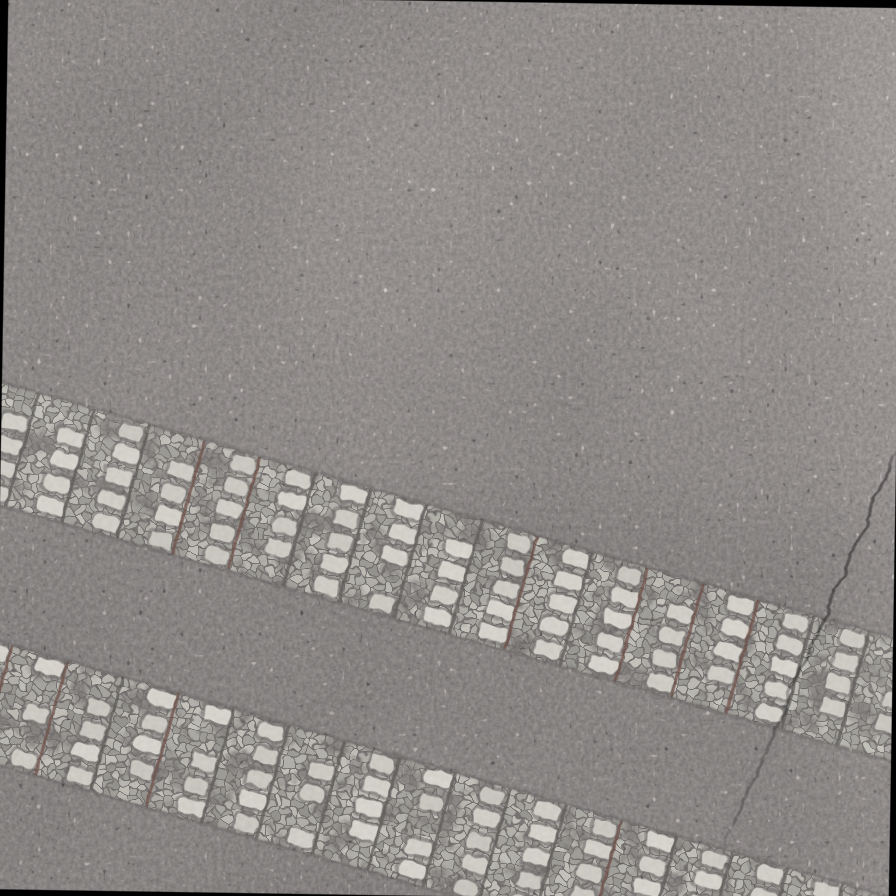
A three.js fragment shader for this texture:

```glsl
// Weathered asphalt crossed by two slanted bands of worn pale paving.
// Each band is a grid of rounded blocks and cracked Voronoi chips, with seams;
// gradient noise gives the grain, and a slightly tilted black border frames it.
varying vec2 vUv;

vec2 hash2(vec2 p) {
  vec3 q = fract(p.xyx * vec3(0.1031, 0.1030, 0.0973));
  q += dot(q, q.yzx + 33.33);
  return fract((q.xx + q.yz) * q.zy);
}

float corner(vec2 cell, vec2 offset, vec2 f) {
  float angle = 6.2832 * hash2(cell + offset).x;
  return dot(vec2(cos(angle), sin(angle)), f - offset);
}

// Gradient noise, roughly -0.7 to 0.7
float noise(vec2 p) {
  vec2 i = floor(p), f = p - i;
  vec2 w = f * f * f * (f * (f * 6.0 - 15.0) + 10.0);
  return mix(mix(corner(i, vec2(0, 0), f), corner(i, vec2(1, 0), f), w.x),
             mix(corner(i, vec2(0, 1), f), corner(i, vec2(1, 1), f), w.x), w.y);
}

float fbm(vec2 p) {
  float sum = 0.0, amp = 0.6;
  for (int i = 0; i < 4; i++) {
    sum += amp * noise(p);
    p = p * 2.03 + 17.3;
    amp *= 0.5;
  }
  return sum;
}

// x: gap to the nearest chip border, y: random value of the chip
vec2 chips(vec2 p) {
  vec2 cell = floor(p);
  float nearest = 9.0, second = 9.0, id = 0.0;
  for (int y = -1; y <= 1; y++)
    for (int x = -1; x <= 1; x++) {
      vec2 c = cell + vec2(x, y), h = hash2(c + 50.0);
      float d = length(c + 0.15 + 0.7 * h - p);
      if (d < nearest) {
        second = nearest;
        nearest = d;
        id = hash2(c + 91.0).x;
      } else second = min(second, d);
    }
  return vec2(second - nearest, id);
}

float roundBox(vec2 p, vec2 halfSize, float radius) {
  vec2 d = abs(p) - halfSize + radius;
  return length(max(d, 0.0)) + min(max(d.x, d.y), 0.0) - radius;
}

vec3 asphalt(vec2 p) {
  float tone = 0.535 + 0.035 * fbm(p * 4.0 + 3.0);
  tone += 0.035 * smoothstep(0.35, 1.0, p.x) * smoothstep(0.75, 0.1, p.y);
  tone += 0.03 * exp(-40.0 * dot(p - vec2(0.47, 0.22), p - vec2(0.47, 0.22)));
  tone += 0.03 * smoothstep(0.85, 1.0, p.x) - 0.02 * smoothstep(0.5, 0.62, p.y);
  tone += 0.065 * noise(p * vec2(190, 150)) + 0.055 * noise(p * 310.0 + 40.0);
  // Sparse pale and dark grit
  float grit = noise(p * vec2(150, 125) + 80.0);
  tone += 0.16 * smoothstep(0.36, 0.62, grit) - 0.14 * smoothstep(0.38, 0.62, -grit);
  return tone * vec3(1.025, 0.995, 0.985);
}

vec3 paving(vec2 along, float isLower, vec3 ground) {
  vec2 wobble = vec2(noise(along * 95.0), noise(along * 95.0 + 31.0));
  vec2 size = vec2(0.0643, 0.0265);
  vec2 grid = along / size - vec2(mix(0.53, 0.30, isLower), 0.0);
  vec2 cell = floor(grid), local = fract(grid);
  vec2 rnd = hash2(cell + 23.0 + 60.0 * isLower);

  // Cracked chips, worn through in places
  vec2 chip = chips(along * vec2(100, 112) + wobble * 0.7);
  float worn = smoothstep(-0.3, 0.05, fbm(along * 28.0 + 9.0));
  float cover = smoothstep(0.05, 0.24, chip.x) * mix(0.3, 1.0, worn);
  vec3 tint = vec3(1.01, 1.0, 0.965);
  vec3 col = mix(ground * 0.87, tint * mix(0.57, 0.76, chip.y), cover);

  // Pale blocks, one in each cell
  vec2 q = (local - vec2(0.74, 0.5)) * size + (rnd - 0.5) * 0.003;
  float d = roundBox(q + wobble * 0.0032, vec2(0.0125 + 0.003 * rnd.y, 0.0085), 0.004);
  float whole = step(0.13, rnd.x);
  col = mix(col, ground * 0.84, 0.55 * whole * smoothstep(0.0035, 0.001, abs(d - 0.001)));
  float shade = 0.77 + 0.06 * rnd.y + 0.03 * noise(along * 170.0);
  col = mix(col, tint * shade, whole * smoothstep(0.001, -0.0015, d));

  // Seams across the band, some of them rusty
  float seam = abs(fract(grid.x + 0.5 + 0.025 * wobble.x) - 0.5) * size.x;
  float rust = step(0.68, hash2(vec2(floor(grid.x + 0.5), 7.0 + isLower)).x);
  vec3 seamColor = mix(vec3(0.37, 0.36, 0.35), vec3(0.43, 0.31, 0.28), rust);
  return mix(col, seamColor, 0.75 * smoothstep(0.0028, 0.0007, seam));
}

void main() {
  vec2 p = vec2(vUv.x, 1.0 - vUv.y); // y runs down
  vec3 ground = asphalt(p), col = ground;

  // Axes along and across the slanted bands
  vec2 axes = vec2(dot(p, vec2(0.961, 0.276)), dot(p, vec2(-0.276, 0.961)));
  float isLower = step(0.61, axes.y);
  axes.y -= mix(0.409, 0.688, isLower);
  float edge = abs(axes.y - 0.0665) - 0.0655 + 0.0025 * noise(axes * 75.0);
  col = mix(col, paving(axes, isLower, ground), smoothstep(0.0015, -0.0015, edge));
  col *= 1.0 - 0.12 * smoothstep(0.004, 0.0, abs(edge - 0.001));

  // Wandering crack at the right
  float path = 0.99 - 0.44 * (p.y - 0.53) + 0.014 * fbm(vec2(p.y * 28.0, 4.0));
  float crack = smoothstep(0.0032, 0.0006, abs(p.x - path));
  crack *= smoothstep(0.49, 0.53, p.y) * smoothstep(0.97, 0.9, p.y);
  col *= 1.0 - crack * mix(0.38, 0.22, smoothstep(0.65, 0.85, p.y));

  // Tilted black border
  float side = min(p.x - 0.0093 + 0.0166 * p.y, 1.0085 - 0.0165 * p.y - p.x);
  float cap = min(p.y + 0.0065 - 0.0155 * p.x, 0.9925 + 0.0155 * p.x - p.y);
  col *= smoothstep(-0.001, 0.001, min(side, cap));
  gl_FragColor = vec4(col, 1.0);
}
```
